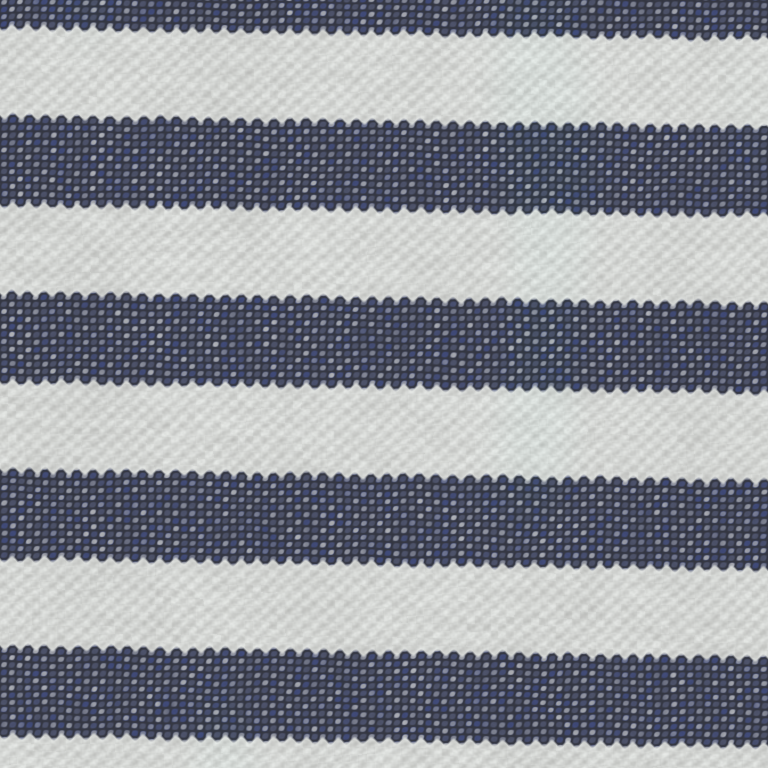
A Shadertoy shader for this texture:

```glsl
const float PI = 3.14159265;
const float STRIPE_PERIOD = 0.2303;
const float FIRST_STRIPE = 0.209;   // centre of a dark stripe, down from the top
const float STRIPE_TILT = 0.0143;
const float ROWS = 24.0;            // weft rows in one period
const float COLUMNS = 94.0;         // warp threads across the cloth

const vec3 GAP = vec3(0.205, 0.215, 0.26);
const vec3 NAVY = vec3(0.30, 0.32, 0.41);
const vec3 INDIGO = vec3(0.25, 0.29, 0.47);
const vec3 FLECK = vec3(0.64, 0.65, 0.68);
const vec3 LINEN_SHADE = vec3(0.745, 0.75, 0.74);
const vec3 LINEN_LIGHT = vec3(0.88, 0.89, 0.88);

float hash(vec2 p) {
    return fract(sin(dot(p, vec2(127.1, 311.7))) * 43758.5);
}

vec2 gradientAt(vec2 cell) {
    float angle = 2.0 * PI * hash(cell);
    return vec2(cos(angle), sin(angle));
}

// Gradient noise, roughly -0.7 to 0.7
float gradientNoise(vec2 p) {
    vec2 i = floor(p), f = fract(p);
    vec2 u = f * f * f * (f * (f * 6.0 - 15.0) + 10.0);
    vec2 e = vec2(0.0, 1.0);
    float low = mix(dot(gradientAt(i), f),
                    dot(gradientAt(i + e.yx), f - e.yx), u.x);
    float high = mix(dot(gradientAt(i + e.xy), f - e.xy),
                     dot(gradientAt(i + e.yy), f - e.yy), u.x);
    return mix(low, high, u.y);
}

// Plain weave: +1 where the warp lies on top, -1 where the weft does
float plainWeave(vec2 thread, float slant) {
    float lean = slant * (fract(thread.y) - 0.5);
    return sin(PI * (thread.x + lean)) * sin(PI * thread.y);
}

// Dark stripe coverage, with teeth where the edge weft passes over the warp
float stripeMask(vec2 thread, float pixel) {
    float row = thread.y - ROWS * round(thread.y / ROWS);
    float tooth = 0.38 * sin(PI * thread.x) * sign(row);
    float inside = ROWS * 0.25 + tooth - abs(row);
    float soft = 0.2 + 0.5 * pixel;
    return smoothstep(-soft, soft, inside);
}

vec3 darkCloth(vec2 thread) {
    float weave = plainWeave(thread, 0.25);
    vec2 cell = floor(thread);
    float slub = gradientNoise(thread * vec2(0.55, 0.11));
    float wear = clamp(0.72 + 0.45 * (hash(cell) - 0.5) + 0.55 * slub, 0.15, 1.1);
    vec3 yarn = mix(NAVY, INDIGO, smoothstep(0.35, 1.0, hash(cell + 19.0)));
    vec3 color = mix(GAP, yarn, smoothstep(0.0, 0.75, abs(weave)));
    return mix(color, FLECK, wear * smoothstep(0.2, 0.85, weave));
}

vec3 lightCloth(vec2 thread) {
    float weave = plainWeave(thread, 0.7);
    float raised = 0.62 + 0.38 * weave;
    float yarn = 0.22 * (hash(floor(thread)) - 0.5);
    float slub = 0.22 * gradientNoise(thread * vec2(0.12, 0.7));
    return mix(LINEN_SHADE, LINEN_LIGHT, clamp(raised + yarn + slub, 0.0, 1.0));
}

void mainImage(out vec4 fragColor, in vec2 fragCoord) {
    vec2 uv = fragCoord / iResolution.xy;

    // Thread coordinates: warp column and weft row
    float down = 1.0 - uv.y - FIRST_STRIPE - STRIPE_TILT * uv.x;
    vec2 thread = vec2(uv.x * COLUMNS, down / STRIPE_PERIOD * ROWS);
    float pixel = ROWS / (STRIPE_PERIOD * iResolution.y);
    thread += 0.3 * vec2(gradientNoise(thread * 0.13),
                         gradientNoise(thread * 0.17 + 40.0));

    vec3 color = mix(lightCloth(thread), darkCloth(thread),
                     stripeMask(thread, pixel));

    // Broad unevenness of the dye and fine fibre grain
    float broad = gradientNoise(uv * vec2(5.0, 2.0) + 7.0);
    float grain = gradientNoise(thread * 2.3);
    color *= 1.0 + 0.03 * broad + 0.05 * grain;
    color += vec3(-0.012, 0.002, 0.0) * smoothstep(0.1, 0.5, broad);

    fragColor = vec4(clamp(color, 0.0, 1.0), 1.0);
}
```
